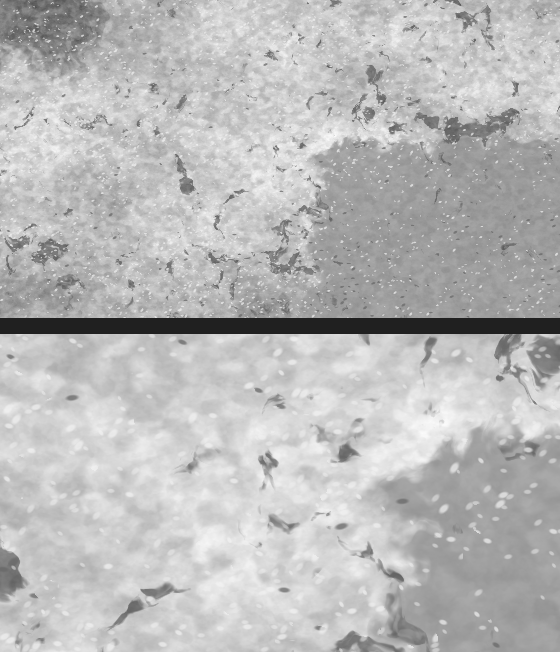
Top: the whole. Bottom: its middle third, enlarged.
A Shadertoy shader for this texture:

```glsl
// Weathered grey plaster: pale mottled crust, calm grey field, dark clumps and bright flecks.
#define CRUST_TONE 0.775
#define CALM_TONE 0.615
#define DARK_TONE 0.41
#define FLECK_TONE 0.95
#define MOTTLE 0.30
#define GRAIN 0.26
#define EDGE_WARP 0.20
#define CLUMP_SCALE 27.0
#define FLECK_SCALE 62.0

vec2 hash2(vec2 cell) {
    vec3 h = fract(cell.xyx * vec3(0.1031, 0.1030, 0.0973));
    h += dot(h, h.yzx + 33.33);
    return fract((h.xx + h.yz) * h.zy);
}

// Soft cellular noise: cell values blended by distance to their seeds
float cellNoise(vec2 p) {
    vec2 cell = floor(p), local = p - cell;
    float sum = 0.0, weights = 0.0;
    for (int j = -1; j <= 1; j++)
    for (int i = -1; i <= 1; i++) {
        vec2 offset = vec2(i, j);
        vec2 toSeed = offset + hash2(cell + offset) - local;
        float weight = exp(-6.0 * dot(toSeed, toSeed));
        sum += weight * hash2(cell + offset + 71.0).x;
        weights += weight;
    }
    return sum / weights;
}

float layeredNoise(vec2 p) {
    float sum = 0.0, amplitude = 0.533;
    for (int octave = 0; octave < 4; octave++) {
        sum += amplitude * cellNoise(p);
        p = mat2(1.6, 1.2, -1.2, 1.6) * p + 19.0;
        amplitude *= 0.5;
    }
    return sum;
}

// Scattered ellipses; coverage is the chance that a cell holds one
float flecks(vec2 p, float coverage, float radius) {
    vec2 cell = floor(p), local = p - cell;
    float mask = 0.0;
    for (int j = -1; j <= 1; j++)
    for (int i = -1; i <= 1; i++) {
        vec2 offset = vec2(i, j);
        vec2 traits = hash2(cell + offset + 137.0);
        vec2 d = offset + hash2(cell + offset) - local;
        float angle = (traits.y - 0.5) * 2.0;
        d = mat2(cos(angle), -sin(angle), sin(angle), cos(angle)) * d;
        float size = radius * (0.6 + 0.6 * traits.y);
        float shape = 1.0 - smoothstep(0.5 * size, 1.3 * size, length(d * vec2(0.7, 1.2)));
        mask = max(mask, shape * step(traits.x, coverage));
    }
    return mask;
}

float blob(vec2 p, vec2 center, vec2 radii) {
    vec2 d = (p - center) / radii;
    return exp(-dot(d, d));
}

void mainImage(out vec4 fragColor, in vec2 fragCoord) {
    vec2 p = fragCoord / iResolution.y;
    vec2 warp = vec2(layeredNoise(p * 9.0), layeredNoise(p * 9.0 + 43.0)) - 0.5;
    vec2 q = p + EDGE_WARP * warp;
    float broad = layeredNoise(p * vec2(4.0, 5.0) + 7.0) - 0.5;
    float grain = layeredNoise(p * vec2(48.0, 62.0) + 0.8 * warp) - 0.5;
    float clumpNoise = layeredNoise(p * CLUMP_SCALE + 3.0 * warp);

    // Pale crust with brighter and duller zones
    float tone = CRUST_TONE + MOTTLE * broad;
    tone += 0.07 * blob(q, vec2(0.96, 0.58), vec2(0.30, 0.24));
    tone += 0.06 * blob(q, vec2(1.68, 0.87), vec2(0.22, 0.14));
    tone += 0.05 * blob(q, vec2(0.10, 0.55), vec2(0.20, 0.18));
    tone -= 0.06 * blob(q, vec2(0.38, 0.58), vec2(0.16, 0.24));
    tone -= 0.11 * blob(q, vec2(0.15, 0.10), vec2(0.40, 0.12));
    tone -= 0.13 * blob(q, vec2(0.78, 0.06), vec2(0.28, 0.13));

    // Calm field at the lower right, with a ragged border
    float border = min(q.x - 0.97, 0.52 + 0.09 * (q.x - 0.97) - q.y);
    float calm = smoothstep(-0.012, 0.025, border + 0.06 * (clumpNoise - 0.5));
    float calmTone = CALM_TONE + 0.07 * broad + 0.02 * (0.5 - p.y);
    tone = mix(tone, calmTone, calm);
    tone += GRAIN * grain * mix(1.0, 0.45, calm);

    // Shadowed corner with slanted streaks
    float shade = blob(q, vec2(0.13, 0.95), vec2(0.27, 0.19));
    float streaks = cellNoise(mat2(38.0, 10.0, 16.0, 14.0) * q) - 0.5;
    shade = smoothstep(0.25, 0.85, shade + 0.3 * streaks + 0.5 * broad);
    tone = mix(tone, DARK_TONE + 0.12 * streaks + 0.3 * grain, 0.9 * shade);

    // Dark clumps gathered along the breaks in the crust
    float slant = q.y - 0.465 + 0.8 * (q.x - 0.54);
    float cluster = blob(vec2(q.x, slant), vec2(0.54, 0.0), vec2(0.11, 0.05));
    cluster += blob(q, vec2(0.14, 0.19), vec2(0.20, 0.07));
    cluster += blob(q, vec2(0.53, 0.15), vec2(0.06, 0.05));
    cluster += 0.9 * blob(q, vec2(0.90, 0.23), vec2(0.17, 0.15));
    cluster += blob(q, vec2(1.43, 0.60), vec2(0.22, 0.06));
    cluster += 0.8 * blob(q, vec2(1.38, 0.95), vec2(0.11, 0.07));
    cluster += 0.6 * blob(q, vec2(1.20, 0.67), vec2(0.18, 0.10));
    float clump = smoothstep(0.60, 0.72, clumpNoise + 0.21 * min(cluster, 1.0) - 0.12 - 0.06 * calm);
    tone = mix(tone, DARK_TONE + 0.25 * grain, 0.85 * clump);

    // Small dark chips, mostly low in the calm field
    float chipChance = 0.01 + 0.10 * calm * smoothstep(0.45, 0.05, p.y) + 0.08 * min(cluster, 1.0);
    float chips = flecks(p * vec2(44.0, 58.0) + 11.0, chipChance, 0.22);
    tone = mix(tone, DARK_TONE, 0.75 * chips);

    // Bright flecks, fewer on the calm field except near its border
    float rim = exp(-abs(border) * 14.0);
    float gather = smoothstep(-0.06, 0.14, warp.x + 0.5 * broad);
    float chance = mix(0.06 + 0.14 * gather, 0.03 + 0.06 * gather, calm) + 0.10 * rim;
    float bright = flecks(p * FLECK_SCALE, chance, 0.24);
    bright = max(bright, 0.7 * flecks(p * FLECK_SCALE * 1.7 + 29.0, chance, 0.33));
    tone = mix(tone, FLECK_TONE, 0.7 * bright);

    fragColor = vec4(vec3(clamp(tone, 0.0, 1.0)), 1.0);
}
```
